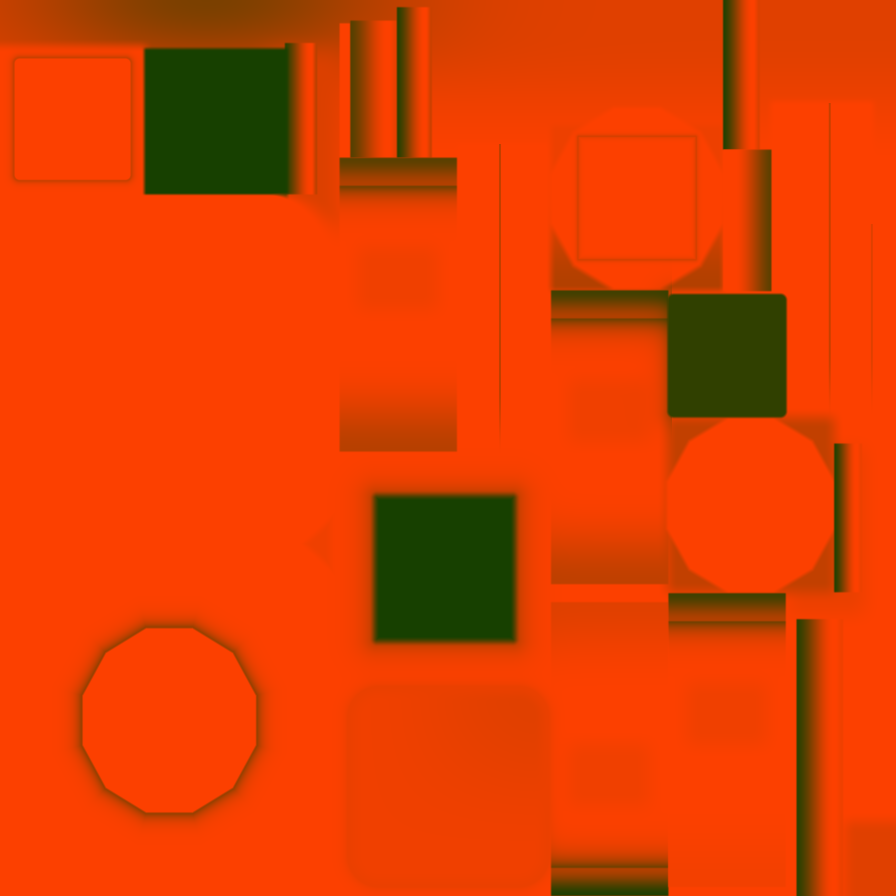
Write a three.js fragment shader that draws this texture map.

```glsl
// Baked light map of a panelled wall: one light value drives the red channel
// over constant green. Panels, ledges, columns and twelve-sided plates are
// layered back to front. Rectangles are vec4(left, bottom, right, top).
varying vec2 vUv;

const float FULL = 0.99;
const float GREEN = 0.25;
const float EDGE = 0.0015;

float boxMask(vec2 p, vec4 r, float soft) {
  vec2 m = smoothstep(-soft, soft, p - r.xy) * smoothstep(-soft, soft, r.zw - p);
  return m.x * m.y;
}

float panel(float light, vec2 p, vec4 r, float soft, float value) {
  return mix(light, value, boxMask(p, r, soft));
}

float boxDist(vec2 p, vec4 r, float radius) {
  vec2 q = abs(p - 0.5 * (r.xy + r.zw)) - 0.5 * (r.zw - r.xy) + radius;
  return length(max(q, 0.0)) + min(max(q.x, q.y), 0.0) - radius;
}

// Twelve-sided plate with flat sides on both axes.
float plateDist(vec2 p, vec2 center, vec2 apothem) {
  vec2 q = (p - center) / apothem;
  float sector = 6.2831853 / 12.0;
  float angle = atan(q.y, q.x + 1e-6);
  float nearest = floor(angle / sector + 0.5) * sector;
  return (length(q) * cos(nearest - angle) - 1.0) * apothem.x;
}

float fill(float light, float d, float soft, float value) {
  return mix(value, light, smoothstep(-soft, soft, d));
}

float halo(float light, float d, float width, float strength) {
  return light * (1.0 - strength * exp(-abs(d) / width));
}

// Column, dark at its left and lit toward its right rim.
float column(float light, vec2 p, vec4 r, float dark, float rim) {
  float t = (p.x - r.x) / (r.z - r.x);
  float value = mix(dark, FULL, smoothstep(-0.1, 0.8, t));
  return panel(light, p, r, EDGE, mix(value, rim, smoothstep(0.82, 1.0, t)));
}

// Shadowed lintel, then a curved body; q.y runs away from the lintel.
float ledge(float light, vec2 q, float lip, float tail) {
  float body = FULL - 0.62 * exp(-max(q.y - 0.031, 0.0) / 0.012);
  body -= 0.05 * boxMask(q, vec4(0.02, 0.1, 0.11, 0.17), 0.018);
  body = mix(body, tail, pow(smoothstep(0.2, 0.328, q.y), 2.0));
  float lintel = mix(lip, 0.7, smoothstep(0.0, 0.031, q.y));
  float value = mix(lintel, body, smoothstep(0.03, 0.033, q.y));
  return panel(light, q, vec4(0.0, 0.0, 0.131, 0.328), EDGE, value);
}

float seam(float light, vec2 p, float x, vec2 span, float strength) {
  float line = 1.0 - smoothstep(0.0004, 0.0018, abs(p.x - x));
  return light * (1.0 - strength * line * smoothstep(span.x, span.x + 0.08, p.y) * step(p.y, span.y));
}

// Framed panel, dark square and narrow columns.
float upperLeft(float light, vec2 p) {
  light = panel(light, p, vec4(0.3, 0.74, 0.38, 0.94), 0.025, 0.86);
  light = panel(light, p, vec4(-0.1, 0.75, 0.163, 0.949), 0.008, FULL);
  float frame = boxDist(p, vec4(0.016, 0.799, 0.146, 0.935), 0.006);
  light = fill(halo(light, frame, 0.003, 0.3), frame, EDGE, FULL);
  light = column(light, p, vec4(0.318, 0.783, 0.354, 0.952), 0.12, 0.72);
  light = panel(light, p, vec4(0.161, 0.76, 0.321, 0.946), 0.003, 0.09);
  float block = boxDist(p, vec4(-0.3, -0.3, 0.379, 0.783), 0.075);
  light = fill(light, block, 0.002 + 0.014 * smoothstep(0.3, 0.37, p.x), FULL);
  light = panel(light, p, vec4(0.379, 0.824, 0.391, 0.974), EDGE, FULL);
  light = column(light, p, vec4(0.391, 0.824, 0.443, 0.977), 0.3, 0.9);
  return column(light, p, vec4(0.443, 0.824, 0.482, 0.992), 0.1, 0.78);
}

// Framed plate, tall lit panels and opposed columns.
float upperRight(float light, vec2 p) {
  light = panel(light, p, vec4(0.511, 0.48, 0.612, 0.839), 0.005, FULL);
  light = seam(light, p, 0.558, vec2(0.49, 0.839), 0.25);
  float backing = mix(0.7, 0.93, smoothstep(0.68, 0.79, p.y));
  light = panel(light, p, vec4(0.615, 0.676, 0.807, 0.86), 0.006, backing);
  light = fill(light, plateDist(p, vec2(0.711, 0.778), vec2(0.097, 0.102)), 0.004, FULL);
  light = halo(light, boxDist(p, vec4(0.645, 0.71, 0.777, 0.848), 0.001), 0.002, 0.18);
  light = panel(light, p, vec4(0.86, 0.5, 0.975, 0.887), 0.006, FULL);
  light = seam(light, p, 0.926, vec2(0.53, 0.885), 0.22);
  light = seam(light, p, 0.973, vec2(0.53, 0.75), 0.12);
  light = column(light, p, vec4(0.807, 0.833, 0.848, 1.01), 0.08, 0.85);
  float slope = mix(FULL, 0.32, smoothstep(0.82, 0.867, p.x));
  return panel(light, p, vec4(0.807, 0.675, 0.861, 0.833), EDGE, slope);
}

// Olive square, large plate, ledge and columns.
float lowerRight(float light, vec2 p) {
  light = panel(light, p, vec4(0.88, 0.315, 0.965, 0.5), 0.02, 0.92);
  light = panel(light, p, vec4(0.745, 0.339, 0.931, 0.534), 0.012, 0.76);
  light = fill(light, plateDist(p, vec2(0.838, 0.436), vec2(0.094, 0.098)), 0.003, FULL);
  float olive = boxDist(p, vec4(0.745, 0.534, 0.878, 0.672), 0.007);
  light = halo(light, olive, 0.008, 0.28 * step(p.x, 0.75));
  light = fill(light, olive, 0.002, 0.19);
  light = column(light, p, vec4(0.931, 0.339, 0.962, 0.505), 0.08, 0.92);
  light = ledge(light, vec2(p.x - 0.746, 0.338 - p.y), 0.25, 0.95);
  light = column(light, p, vec4(0.889, -0.01, 0.941, 0.309), 0.12, 0.93);
  return panel(light, p, vec4(0.944, -0.1, 1.1, 0.083), 0.012, 0.88);
}

// Glowing dark square, cushion and shadowed plate.
float lowerLeft(float light, vec2 p) {
  vec2 w = vec2(0.369, 0.393) - p;
  light = fill(light, max(abs(w.y) + w.x * 0.9 - 0.026, -w.x), 0.007, 0.94);
  float dark = boxDist(p, vec4(0.418, 0.284, 0.575, 0.447), 0.003);
  light = fill(halo(light, max(dark, 0.0), 0.012, 0.3), dark, 0.006, 0.09);
  float cushion = boxDist(p, vec4(0.388, 0.01, 0.613, 0.234), 0.035);
  float dim = 0.94 - 0.06 * smoothstep(0.05, 0.22, p.y) * smoothstep(0.4, 0.6, p.x);
  light = halo(light, max(cushion, 0.0), 0.006, 0.07);
  light = fill(light, cushion + 0.008, 0.009, dim);
  float plate = plateDist(p, vec2(0.189, 0.196), vec2(0.097, 0.103));
  return fill(halo(light, max(plate, 0.0), 0.007, 0.48), plate, EDGE, FULL);
}

void main() {
  vec2 p = vUv;
  float offset = (p.x - 0.23) / 0.2;
  float gloom = exp(-offset * offset) * smoothstep(0.88, 1.0, p.y);
  float light = FULL - 0.11 * smoothstep(0.81, 0.96, p.y) - 0.4 * gloom;
  light = upperRight(upperLeft(light, p), p);
  light = ledge(light, vec2(p.x - 0.379, 0.824 - p.y), 0.35, 0.72);
  light = ledge(light, vec2(p.x - 0.615, 0.676 - p.y), 0.25, 0.75);
  light = ledge(light, vec2(p.x - 0.615, p.y), 0.12, 0.88);
  light = lowerLeft(lowerRight(light, p), p);
  gl_FragColor = vec4(clamp(light, 0.0, 1.0), GREEN, 0.0, 1.0);
}
```
